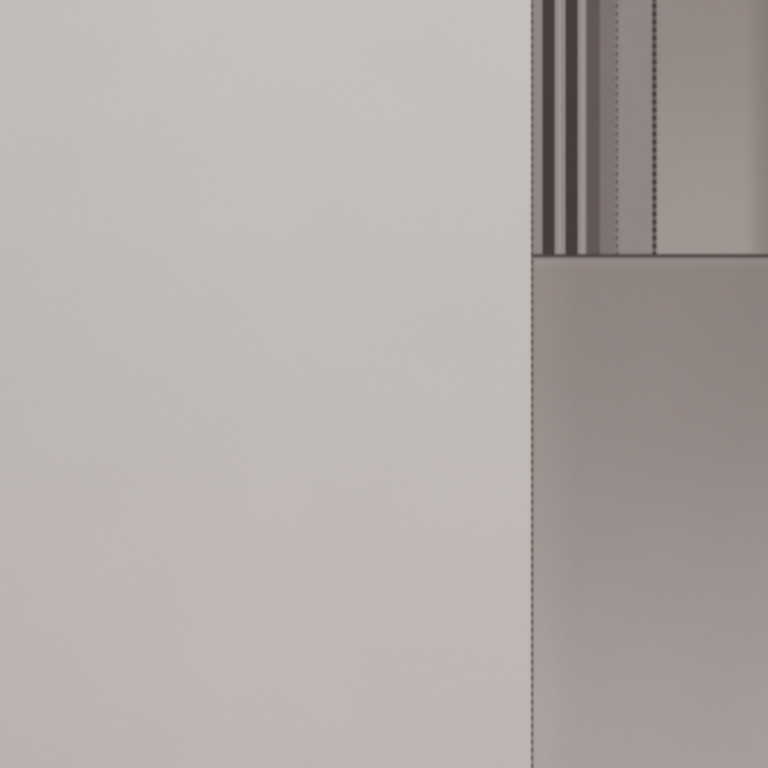
Give the GLSL for this background, as a Shadertoy shader.

```glsl
// A pale plaster wall beside a recess of dark vertical slats above a plain panel.
// Flat gradients are layered with soft bands and thin lines; fine beading runs
// along the vertical seams and a faint hashed grain covers every surface.

float hash(vec2 p) {
    return fract(sin(dot(p, vec2(127.1, 311.7))) * 43758.5453);
}

// Smoothly interpolated grain
float noise(vec2 p) {
    vec2 i = floor(p), f = fract(p);
    f = f * f * (3.0 - 2.0 * f);
    return mix(mix(hash(i), hash(i + vec2(1, 0)), f.x),
               mix(hash(i + vec2(0, 1)), hash(i + vec2(1, 1)), f.x), f.y);
}

// Soft-edged interval from a to b
float band(float x, float a, float b, float soft) {
    return smoothstep(a - soft, a + soft, x) - smoothstep(b - soft, b + soft, x);
}

// Soft line centred on c
float seam(float x, float c, float width) {
    float d = (x - c) / width;
    return exp(-d * d);
}

// Plaster, cool at the top and warmer below
vec3 wallColor(vec2 uv) {
    vec3 col = mix(vec3(0.743, 0.713, 0.703), vec3(0.772, 0.757, 0.743), uv.y);
    return col - 0.012 * smoothstep(0.35, 0.0, uv.x);
}

// Panel, shaded under the ledge and lighter toward the floor
vec3 panelColor(vec2 uv) {
    vec3 col = mix(vec3(0.655, 0.617, 0.607), vec3(0.555, 0.515, 0.502),
                   smoothstep(-0.05, 0.66, uv.y));
    col += 0.025 * smoothstep(0.76, 0.69, uv.x);
    return col - 0.015 * smoothstep(0.85, 1.0, uv.x) * uv.y;
}

// Recess with dark slats, grooves and a dim right border
vec3 recessColor(vec2 uv, float beads) {
    float x = uv.x;
    vec3 col = mix(vec3(0.625, 0.59, 0.575), vec3(0.575, 0.535, 0.522),
                   smoothstep(0.67, 1.0, uv.y));
    col = mix(col, vec3(0.565, 0.53, 0.52), band(x, 0.68, 0.848, 0.004));
    col = mix(col, vec3(0.49, 0.45, 0.44), band(x, 0.764, 0.801, 0.003));
    col = mix(col, vec3(0.38, 0.34, 0.33), band(x, 0.764, 0.781, 0.003));

    // Two dark slats repeated at an even pitch, with pale gaps between
    for (int i = 0; i < 2; i++) {
        float left = 0.7065 + 0.030 * float(i);
        col = mix(col, vec3(0.27, 0.24, 0.23), band(x, left, left + 0.0155, 0.0025));
        col += 0.05 * seam(x, left + 0.022, 0.003);
    }

    // Narrow beaded grooves
    col = mix(col, vec3(0.39, 0.35, 0.34), seam(x, 0.803, 0.0025) * (0.55 + 0.25 * beads));
    col = mix(col, vec3(0.25, 0.22, 0.21), seam(x, 0.852, 0.0032) * (0.78 + 0.2 * beads));
    return mix(col, vec3(0.50, 0.465, 0.435), 0.6 * smoothstep(0.965, 1.0, x));
}

void mainImage(out vec4 fragColor, in vec2 fragCoord) {
    vec2 uv = fragCoord / iResolution.xy;
    float soft = max(0.0015, 0.75 / iResolution.x);
    float beads = sin(uv.y * 6.28318 * 96.0);
    float wallEdge = 0.692, ledge = 0.667;

    // Right side: panel below, recess above, dark ledge between
    vec3 side = mix(panelColor(uv), recessColor(uv, beads),
                    smoothstep(ledge - soft, ledge + soft, uv.y));
    side = mix(side, vec3(0.29, 0.26, 0.26), 0.8 * seam(uv.y, ledge, 0.0028));
    side += 0.02 * seam(uv.y, ledge - 0.009, 0.004);

    // Wall in front, closed by a beaded shadow line
    vec3 col = mix(wallColor(uv), side, smoothstep(wallEdge - soft, wallEdge + soft, uv.x));
    col = mix(col, vec3(0.40, 0.35, 0.33), seam(uv.x, 0.693, 0.0022) * (0.6 + 0.2 * beads));

    // Fine grain and broad mottling
    col += 0.008 * (noise(uv * 260.0) - 0.5) + 0.006 * (noise(uv * 14.0) - 0.5);
    fragColor = vec4(col, 1.0);
}
```
